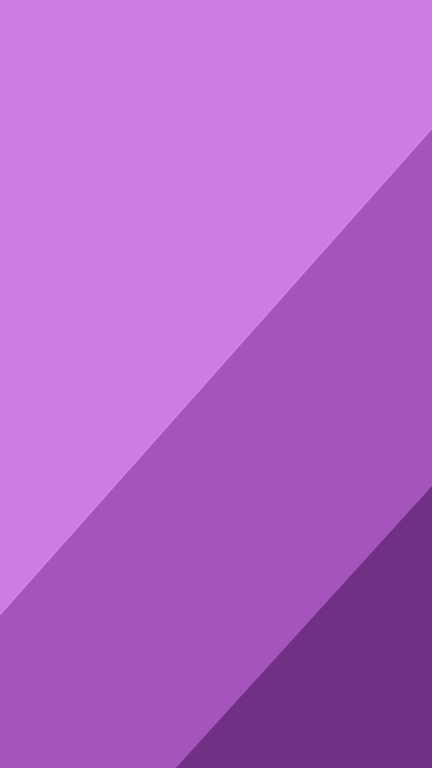
A WebGL 1 fragment shader for this background:

```glsl
precision mediump float;
// Three flat purple bands split by rising diagonal edges, the upper edge with a thin highlight.

uniform vec2 u_resolution;

const vec3 ORCHID = vec3(0.80, 0.486, 0.888);
const vec3 PURPLE = vec3(0.642, 0.328, 0.736);
const vec3 PLUM = vec3(0.438, 0.188, 0.514);
const vec3 HIGHLIGHT = vec3(0.86, 0.60, 0.94);

// Signed distance to the line from a to b, positive on its left side.
float lineDistance(vec2 p, vec2 a, vec2 b) {
  vec2 along = normalize(b - a);
  return dot(p - a, vec2(-along.y, along.x));
}

// Antialiased coverage of the side where the distance is positive.
float coverage(float distance, float pixel) {
  return clamp(distance / pixel + 0.5, 0.0, 1.0);
}

void main() {
  // Coordinates in units of the canvas height.
  float pixel = 1.0 / u_resolution.y;
  vec2 p = gl_FragCoord.xy * pixel;
  vec2 scale = vec2(u_resolution.x * pixel, 1.0);

  float upper = lineDistance(p, vec2(0.0, 0.199) * scale, vec2(1.0, 0.832) * scale);
  float lower = lineDistance(p, vec2(0.407, 0.0) * scale, vec2(1.0, 0.367) * scale);

  // Bands from the lower right corner to the upper left.
  vec3 color = mix(PLUM, PURPLE, coverage(lower, pixel));
  color = mix(color, ORCHID, coverage(upper, pixel));

  // Fine light rim along the upper edge.
  float rim = coverage(0.001 - abs(upper - 0.0005), pixel);
  color = mix(color, HIGHLIGHT, 0.4 * rim);

  gl_FragColor = vec4(color, 1.0);
}
```
